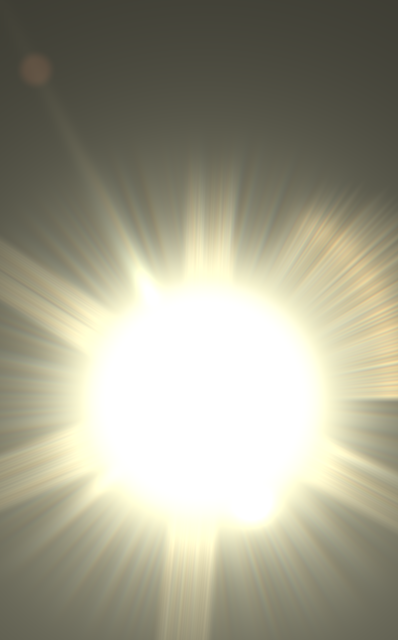
This background is drawn by a WebGL 2 fragment shader. Its source:

```glsl
#version 300 es
precision highp float;

uniform vec2 u_resolution;
out vec4 fragColor;

const vec2 SUN_CENTER = vec2(0.319, 0.375);
const float SUN_RADIUS = 0.176;
const vec3 HAZE = vec3(1.0, 0.99, 0.84);
const vec3 WARM = vec3(1.0, 0.88, 0.62);
const vec3 AMBER = vec3(1.0, 0.72, 0.36);
const vec3 MINT = vec3(0.72, 1.0, 0.86);
const vec3 ROSE = vec3(1.0, 0.45, 0.28);

// Broad arms: angle in degrees, distance where they vanish
const vec2 ARMS[5] = vec2[5](
    vec2(88.0, 0.40), vec2(147.5, 0.62), vec2(202.0, 0.60),
    vec2(265.0, 0.66), vec2(332.0, 0.52));

vec2 hashGradient(vec2 cell) {
    vec2 q = fract(cell * vec2(0.1031, 0.1137));
    q += dot(q, q.yx + 33.33);
    float angle = 6.2832 * fract((q.x + q.y) * q.x * 17.13);
    return vec2(cos(angle), sin(angle));
}

float gradientNoise(vec2 p) {
    vec2 i = floor(p), f = fract(p);
    vec2 u = f * f * f * (f * (f * 6.0 - 15.0) + 10.0);
    vec2 e = vec2(0.0, 1.0);
    float low = mix(dot(hashGradient(i), f),
                    dot(hashGradient(i + e.yx), f - e.yx), u.x);
    float high = mix(dot(hashGradient(i + e.xy), f - e.xy),
                     dot(hashGradient(i + e.yy), f - e.yy), u.x);
    return mix(low, high, u.y);
}

vec2 direction(float degrees) {
    float a = radians(degrees);
    return vec2(cos(a), sin(a));
}

// Distance along and across a ray leaving the sun
vec2 rayCoords(vec2 p, float degrees) {
    vec2 d = direction(degrees);
    return vec2(dot(p, d), d.x * p.y - d.y * p.x);
}

// Radial streaks, with the channels slightly dispersed
vec3 streaks(vec2 dir, float frequency, float spread) {
    vec2 q = dir * frequency + 50.0;
    vec2 shift = vec2(-dir.y, dir.x) * spread;
    return vec3(gradientNoise(q - shift), gradientNoise(q), gradientNoise(q + shift));
}

float armLight(vec2 p, vec2 arm) {
    vec2 ray = rayCoords(p, arm.x);
    float halfWidth = 0.037 + 0.02 * max(ray.x - 0.2, 0.0);
    float band = 1.0 - smoothstep(halfWidth - 0.009, halfWidth + 0.009, abs(ray.y));
    float reach = smoothstep(0.15, 0.24, ray.x) * (1.0 - smoothstep(0.24, arm.y, ray.x));
    float fine = gradientNoise(vec2(ray.y * 300.0 + arm.x, ray.x * 3.0));
    float coarse = gradientNoise(vec2(ray.y * 90.0 + arm.x, ray.x * 2.0));
    return band * reach * (1.0 + 0.3 * fine + 0.25 * coarse);
}

float beamLight(vec2 p, float degrees, float width, float reach) {
    vec2 ray = rayCoords(p, degrees);
    float profile = exp(-ray.y * ray.y / (width * width));
    return profile * smoothstep(0.12, 0.22, ray.x) * exp(-max(ray.x - SUN_RADIUS, 0.0) / reach);
}

// Broad sector of scattered light with an amber arc inside it
vec3 fanLight(float angle, float d, vec2 dir) {
    float sector = smoothstep(-0.015, 0.025, angle) * (1.0 - smoothstep(0.98, 1.2, angle));
    float ragged = 0.03 * gradientNoise(dir * 45.0 + 20.0);
    float outer = 0.46 - 0.07 * smoothstep(0.7, 1.15, angle);
    float span = smoothstep(0.2, 0.29, d) * (1.0 - smoothstep(outer - 0.12, outer, d + ragged));
    vec3 lines = 0.95 + 0.45 * streaks(dir, 70.0, 0.25) + 0.25 * streaks(dir, 28.0, 0.1);
    float arc = exp(-pow((d - 0.30 - 0.025 * angle) / 0.028, 2.0));
    return sector * span * lines * (0.2 * WARM + 0.13 * arc * AMBER);
}

void main() {
    vec2 uv = gl_FragCoord.xy / u_resolution.y;
    vec2 p = uv - SUN_CENTER;
    float d = length(p);
    vec2 dir = p / max(d, 0.0001);
    float angle = atan(p.y, p.x);
    float rim = max(d - SUN_RADIUS, 0.0);

    // Hazy sky, brighter below, and the wide glow around the sun
    float haze = 0.205 + 0.53 * exp(-rim / 0.2) + 0.28 * exp(-pow(rim / 0.075, 2.0));
    vec3 color = HAZE * (haze + 0.07 * (1.0 - smoothstep(0.0, 0.7, uv.y)));

    // Fine rays with faint spectral fringes
    float rayFade = smoothstep(0.18, 0.27, d) * (1.0 - smoothstep(0.25, 0.45, d));
    color += rayFade * (0.07 * streaks(dir, 13.0, 0.14) + 0.05 * streaks(dir, 34.0, 0.3));
    color += rayFade * 0.045 * WARM;

    // Broad arms and the sector at the upper right
    for (int i = 0; i < 5; i++) {
        color += 0.14 * WARM * armLight(p, ARMS[i]);
    }
    color += fanLight(angle, d, dir);

    // Narrow flares
    color += 0.26 * MINT * beamLight(p, 117.0, 0.017, 0.06);
    color += 0.13 * WARM * beamLight(p, 117.0, 0.013, 0.20);
    color += 0.22 * WARM * beamLight(p, 219.5, 0.013, 0.08);

    // Small lens ghost
    float ghost = length(uv - vec2(0.056, 0.891));
    color += 0.09 * ROSE * (1.0 - smoothstep(0.014, 0.033, ghost));

    // Overexposed disc with a bulge at its lower right
    float bulge = length(uv - vec2(0.396, 0.212));
    color += 0.4 * HAZE * exp(-pow(bulge / 0.030, 2.0));
    float disc = 1.0 - smoothstep(SUN_RADIUS - 0.025, SUN_RADIUS + 0.022, d);
    color = mix(color, vec3(1.0), disc);

    fragColor = vec4(clamp(color, 0.0, 1.0), 1.0);
}
```
